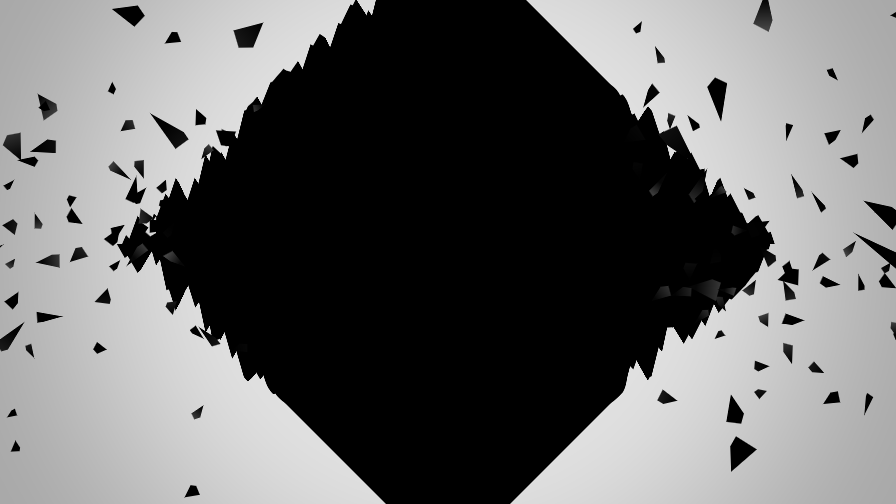
This background is drawn by a WebGL 1 fragment shader. Its source:

```glsl
precision highp float;
// A black diamond on a softly vignetted grey wall, bursting into shards at
// its left and right corners. The rim is a distance field with saw teeth;
// the shards are random convex polygons scattered on jittered grids.

uniform vec2 u_resolution;

const vec2 DIAMOND_CENTER = vec2(0.0, 0.016);
const float DIAMOND_RADIUS = 0.639;
const float WALL_BRIGHT = 0.88;
const float WALL_DARK = 0.66;

float hash(vec2 p) {
  vec3 q = fract(vec3(p.xyx) * 0.1031);
  q += dot(q, q.yzx + 33.33);
  return fract((q.x + q.y) * q.z);
}

float coverage(float dist, float pixel) {
  return clamp(0.5 - dist / pixel, 0.0, 1.0);
}

float diamond(vec2 p) {
  return abs(p.x) + abs(p.y) - DIAMOND_RADIUS;
}

// Slow rise and steep fall, with a random height for each tooth.
float sawTooth(float u, float seed) {
  float f = fract(u);
  return hash(vec2(floor(u) + 40.0, seed)) * min(f, (1.0 - f) * 6.0);
}

// Diamond whose edges break up near the side corners and at upper left.
float brokenDiamond(vec2 p) {
  float d = diamond(p);
  float side = 5.0 + step(0.0, p.x) + 2.0 * step(0.0, p.y);
  float along = (abs(p.x) - abs(p.y)) + 0.6 * d;
  float teeth = 0.08 * sawTooth(along * 7.0, side)
              + 0.035 * sawTooth(along * 19.0, side + 9.0) - 0.035;
  float upperLeft = step(p.x, 0.0) * step(0.0, p.y);
  float rough = max(upperLeft, 1.0 - smoothstep(0.26, 0.32, abs(p.y)));
  return (d + teeth * rough) * 0.707;
}

// Rounded-free convex polygon: three jittered sides and one clipping side.
float polygon(vec2 q, float radius, vec2 id) {
  float d = -1.0;
  for (int i = 0; i < 4; i++) {
    float k = float(i);
    float jitter = hash(id + k * 7.3) - 0.5;
    float angle = k * 2.094 + jitter * 0.6;
    float inset = radius;
    if (i == 3) {
      angle = 1.05 + jitter;
      inset = radius * 1.15;
    }
    d = max(d, dot(q, vec2(cos(angle), sin(angle))) - inset);
  }
  return d;
}

// Chance of a shard: strongest at mid height, within a band off the edge.
float shardChance(vec2 c, vec2 band, float falloff) {
  float d = diamond(c);
  float inBand = smoothstep(band.x, band.x + 0.05, d)
               * (1.0 - smoothstep(band.y - 0.03, band.y, d));
  return exp(-c.y * c.y * falloff) * inBand * step(0.36, abs(c.x));
}

// Returns tone and coverage of one scattered grid of shards.
vec2 shards(vec2 p, float cell, float seed, vec2 band, float falloff,
            float density, float pixel) {
  vec2 result = vec2(0.0);
  vec2 home = floor(p / cell);
  for (int j = -1; j <= 1; j++) {
    for (int i = -1; i <= 1; i++) {
      vec2 node = home + vec2(float(i), float(j));
      vec2 id = node + 60.0 + seed;
      vec2 jitter = vec2(hash(id + 1.7), hash(id + 5.1)) - 0.5;
      vec2 center = (node + 0.5 + jitter * 0.7) * cell;
      float present = step(hash(id), density * shardChance(center, band, falloff));

      float turn = hash(id + 8.9) * 6.283;
      float c = cos(turn), s = sin(turn);
      vec2 q = mat2(c, -s, s, c) * (p - center);
      float stretch = mix(1.0, 1.45, hash(id + 3.3));
      float radius = cell * mix(0.09, 0.17, hash(id + 12.4));
      float d = polygon(q * vec2(1.0 / stretch, stretch), radius, id);

      // Some faces catch the light along one direction.
      float gloss = max(hash(id + 21.6) - 0.45, 0.0) * 0.5;
      float tone = gloss * clamp(0.6 + 0.3 * q.x / radius, 0.1, 1.0);
      float cover = present * coverage(d, pixel);
      result = mix(result, vec2(tone, 1.0), cover);
    }
  }
  // Undo the blend with the empty start value.
  return vec2(result.x / max(result.y, 0.001), result.y);
}

void main() {
  float pixel = 1.0 / u_resolution.y;
  vec2 p = (gl_FragCoord.xy - 0.5 * u_resolution) * pixel;
  vec2 q = p - DIAMOND_CENTER;

  float wall = mix(WALL_BRIGHT, WALL_DARK, smoothstep(0.4, 1.05, length(p)));
  float tone = mix(wall, 0.0, coverage(brokenDiamond(q), pixel));

  // Small gaps through the rim, then black rubble hugging it.
  vec2 gaps = shards(q, 0.075, 71.0, vec2(-0.09, 0.01), 9.0, 0.3, pixel);
  tone = mix(tone, wall, gaps.y);
  vec2 rubble = shards(q, 0.085, 23.0, vec2(-0.09, 0.07), 14.0, 0.9, pixel);
  tone = mix(tone, rubble.x * 0.6, rubble.y);

  // Flying debris, large pieces behind small ones.
  vec2 large = shards(q, 0.12, 137.0, vec2(-0.2, 2.0), 8.0, 0.55, pixel);
  tone = mix(tone, large.x, large.y);
  vec2 small = shards(q, 0.065, 211.0, vec2(-0.16, 2.0), 11.0, 0.65, pixel);
  tone = mix(tone, small.x, small.y);

  gl_FragColor = vec4(vec3(tone), 1.0);
}
```
